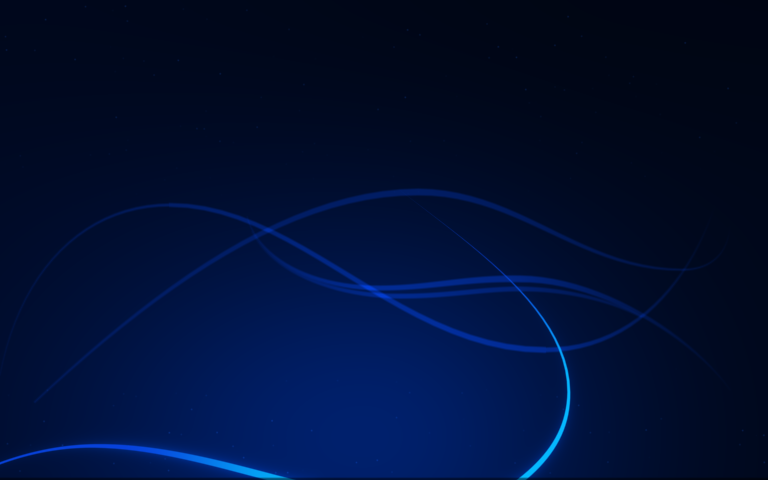
A WebGL 2 fragment shader for this background:

```glsl
#version 300 es
precision highp float;
// Deep blue night glow crossed by soft translucent strands and two bright ribbons.
uniform vec2 u_resolution;
out vec4 outColor;

float hash(vec2 c) {
    vec3 q = fract(vec3(c.xyx) * 0.1031);
    q += dot(q, q.yzx + 33.33);
    return fract((q.x + q.y) * q.z);
}

// Distance to a cubic Bezier curve (x) and the parameter of the nearest point (y).
vec2 bezier(vec2 p, vec2 a, vec2 b, vec2 c, vec2 d) {
    vec2 best = vec2(9.0, 0.0), prev = a;
    for (int i = 1; i <= 22; i++) {
        float t = float(i) / 22.0, s = 1.0 - t;
        vec2 next = s * s * s * a + 3.0 * s * t * (s * b + t * c) + t * t * t * d;
        vec2 edge = next - prev, rel = p - prev;
        float h = clamp(dot(rel, edge) / dot(edge, edge), 0.0, 1.0);
        float dist = length(rel - edge * h);
        if (dist < best.x) best = vec2(dist, (float(i) - 1.0 + h) / 22.0);
        prev = next;
    }
    return best;
}

// Smooth-edged line coverage for a given half width.
float stroke(float dist, float width, float blur) {
    float soft = blur + 0.7 / u_resolution.y;
    return 1.0 - smoothstep(width - soft, width + soft, dist);
}

// Soft strand whose half width and strength vary from one end to the other.
float strand(vec2 p, vec2 a, vec2 b, vec2 c, vec2 d, vec2 width, vec2 level) {
    vec2 hit = bezier(p, a, b, c, d);
    return stroke(hit.x, mix(width.x, width.y, hit.y), 0.0015) * mix(level.x, level.y, hit.y);
}

vec3 background(vec2 p) {
    vec3 color = mix(vec3(0.0, 0.036, 0.135), vec3(0.0, 0.026, 0.095), smoothstep(0.0, 1.3, p.x));
    color *= 1.0 - 0.2 * smoothstep(0.5, 1.0, p.y);
    vec2 offset = p - vec2(0.78, 0.09);
    offset /= vec2(offset.x < 0.0 ? 0.62 : 0.5, 0.43);
    return color + vec3(0.0, 0.096, 0.315) * exp(-dot(offset, offset));
}

// Faint dust: one randomly placed speck in a few of the grid cells.
float dust(vec2 p) {
    vec2 cell = floor(p * 36.0);
    vec2 center = 0.2 + 0.6 * vec2(hash(cell + 7.0), hash(cell + 31.0));
    float dist = length(fract(p * 36.0) - center) / 36.0;
    float region = max(smoothstep(0.55, 0.8, p.y), 1.0 - smoothstep(0.12, 0.25, p.y));
    return stroke(dist, 0.0012, 0.001) * step(0.86, hash(cell)) * hash(cell + 53.0) * region;
}

float strands(vec2 p) {
    // Left arch sweeping down to the right-hand trough.
    float wave = strand(p, vec2(0.0, 0.219), vec2(0.042, 0.438), vec2(0.177, 0.573), vec2(0.354, 0.573),
        vec2(0.001, 0.003), vec2(0.15, 0.55));
    wave = max(wave, strand(p, vec2(0.354, 0.573), vec2(0.625, 0.573), vec2(0.833, 0.271), vec2(1.135, 0.271),
        vec2(0.004, 0.006), vec2(0.6, 0.85)));
    wave = max(wave, strand(p, vec2(1.135, 0.271), vec2(1.323, 0.271), vec2(1.438, 0.417), vec2(1.49, 0.573),
        vec2(0.005, 0.001), vec2(0.8, 0.0)));
    // Wide central arch.
    float arch = strand(p, vec2(0.073, 0.163), vec2(0.333, 0.406), vec2(0.604, 0.6), vec2(0.871, 0.6),
        vec2(0.002, 0.007), vec2(0.3, 0.6));
    arch = max(arch, strand(p, vec2(0.871, 0.6), vec2(1.083, 0.6), vec2(1.208, 0.438), vec2(1.421, 0.438),
        vec2(0.007, 0.002), vec2(0.6, 0.4)));
    arch = max(arch, strand(p, vec2(1.421, 0.438), vec2(1.479, 0.438), vec2(1.517, 0.469), vec2(1.521, 0.531),
        vec2(0.002, 0.001), vec2(0.4, 0.0)));
    // Pair of nearly parallel strands through the middle.
    float upper = strand(p, vec2(0.515, 0.548), vec2(0.538, 0.463), vec2(0.646, 0.4), vec2(0.792, 0.4),
        vec2(0.001, 0.005), vec2(0.15, 0.8));
    upper = max(upper, strand(p, vec2(0.792, 0.4), vec2(0.896, 0.4), vec2(0.969, 0.421), vec2(1.083, 0.419),
        vec2(0.005, 0.007), vec2(0.8, 0.75)));
    upper = max(upper, strand(p, vec2(1.083, 0.419), vec2(1.25, 0.419), vec2(1.438, 0.302), vec2(1.521, 0.188),
        vec2(0.007, 0.001), vec2(0.75, 0.05)));
    float lower = strand(p, vec2(0.525, 0.517), vec2(0.563, 0.438), vec2(0.688, 0.383), vec2(0.833, 0.383),
        vec2(0.001, 0.005), vec2(0.1, 0.7));
    lower = max(lower, strand(p, vec2(0.833, 0.383), vec2(0.938, 0.383), vec2(1.0, 0.398), vec2(1.083, 0.398),
        vec2(0.005, 0.005), vec2(0.7, 0.55)));
    lower = max(lower, strand(p, vec2(1.083, 0.398), vec2(1.177, 0.398), vec2(1.271, 0.375), vec2(1.335, 0.34),
        vec2(0.005, 0.002), vec2(0.55, 0.3)));
    return wave + arch + upper + lower;
}

// Lay a bright ribbon with a narrow blue halo over the color below it.
vec3 ribbon(vec3 base, float dist, float width, float heat, float level) {
    vec3 tint = mix(vec3(0.03, 0.27, 0.9), vec3(0.02, 0.72, 1.0), heat);
    float halo = level * smoothstep(0.0, 0.006, width);
    base += vec3(0.0, 0.07, 0.2) * halo * exp(-max(dist - width, 0.0) / 0.01);
    return mix(base, tint, stroke(dist, width, 0.0005) * level);
}

void main() {
    vec2 p = gl_FragCoord.xy / u_resolution.y;
    vec3 color = background(p) + vec3(0.03, 0.1, 0.22) * dust(p);
    color += vec3(0.008, 0.105, 0.36) * strands(p);

    // Right ribbon: a hair-thin diagonal that thickens as it curls under.
    vec2 fall = bezier(p, vec2(0.833, 0.604), vec2(0.979, 0.49), vec2(1.185, 0.354), vec2(1.185, 0.183));
    vec2 curl = bezier(p, vec2(1.185, 0.183), vec2(1.185, 0.094), vec2(1.135, 0.031), vec2(1.052, -0.025));
    float along = fall.x < curl.x ? fall.y : 1.0 + curl.y;
    color = ribbon(color, min(fall.x, curl.x), 0.0004 + 0.0024 * along * along * (1.6 - 0.5 * along),
        smoothstep(0.4, 1.0, along), smoothstep(-0.1, 0.75, along));

    // Left ribbon: a low swell that brightens toward the lower edge.
    vec2 rise = bezier(p, vec2(-0.02, 0.027), vec2(0.052, 0.056), vec2(0.125, 0.071), vec2(0.198, 0.071));
    vec2 slide = bezier(p, vec2(0.198, 0.071), vec2(0.35, 0.071), vec2(0.51, 0.017), vec2(0.645, -0.015));
    color = ribbon(color, min(rise.x, slide.x), mix(0.0022, 0.0075, smoothstep(0.0, 0.55, p.x)),
        smoothstep(0.25, 0.62, p.x), 0.92);

    color *= mix(0.5, 1.0, smoothstep(0.002, 0.007, p.y));
    outColor = vec4(color, 1.0);
}
```
